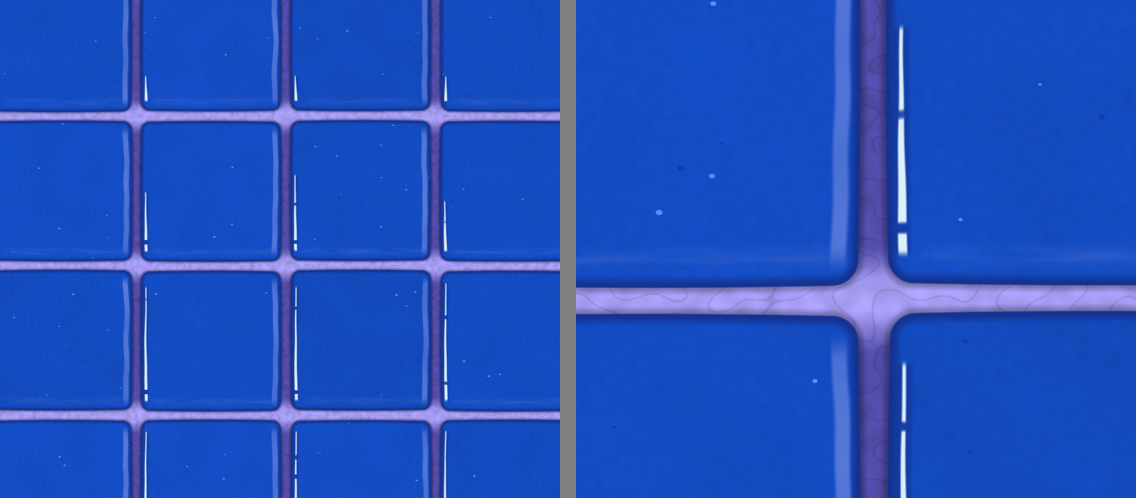
Left, the full canvas; right, a detail of the centre.
A WebGL 2 fragment shader for this texture:

```glsl
#version 300 es
precision highp float;
// Glossy blue square mosaic tiles set in lavender grout, with side glints and specks.

#define TILES_HIGH 3.327              // tile pitches over the canvas height
#define GRID_SHIFT vec2(0.912, 0.551) // first grout crossing, in pitches
#define HALF_TILE 0.471
#define BOW 0.028                     // how far the sides curve in at the corners
#define CORNER 0.055
#define JITTER 0.008
#define SPECK_CELLS 13.0
#define SPECK_CHANCE 0.035

uniform vec2 u_resolution;
out vec4 outColor;

const vec3 GLAZE        = vec3(0.075, 0.295, 0.755);
const vec3 GLAZE_EDGE   = vec3(0.080, 0.180, 0.530);
const vec3 SHEEN        = vec3(0.370, 0.490, 0.860);
const vec3 GLINT        = vec3(0.860, 0.940, 0.980);
const vec3 GROUT        = vec3(0.650, 0.620, 0.960);
const vec3 GROUT_SHADOW = vec3(0.330, 0.300, 0.670);

vec2 hash2(vec2 p) {
    vec3 h = fract(p.xyx * vec3(0.1031, 0.1030, 0.0973));
    h += dot(h, h.yzx + 33.33);
    return fract((h.xx + h.yz) * h.zy);
}

float cornerGradient(vec2 cell, vec2 f, vec2 corner) {
    float angle = 6.2832 * hash2(cell + corner).x;
    return dot(vec2(cos(angle), sin(angle)), f - corner);
}

float gradientNoise(vec2 p) {
    vec2 i = floor(p), f = p - i;
    vec2 u = f * f * f * (f * (f * 6.0 - 15.0) + 10.0);
    float low  = mix(cornerGradient(i, f, vec2(0, 0)), cornerGradient(i, f, vec2(1, 0)), u.x);
    float high = mix(cornerGradient(i, f, vec2(0, 1)), cornerGradient(i, f, vec2(1, 1)), u.x);
    return mix(low, high, u.y);
}

float roundedBox(vec2 p, vec2 halfSize, float radius) {
    vec2 q = abs(p) - halfSize + radius;
    return length(max(q, 0.0)) + min(max(q.x, q.y), 0.0) - radius;
}

// Soft-edged band covering lo..hi
float band(float x, float lo, float hi, float soft) {
    return smoothstep(lo - soft, lo + soft, x) * (1.0 - smoothstep(hi - soft, hi + soft, x));
}

vec3 groutColor(vec2 p, vec2 local, float dist) {
    // Vertical channels lie in shade; the crossings stay bright
    float shade = smoothstep(0.02, 0.13, 0.5 - abs(local.y));
    vec3 color = mix(GROUT, GROUT_SHADOW, shade);
    float fibre = 1.0 - smoothstep(0.0, 0.05, abs(gradientNoise(p * vec2(11.0, 15.0))));
    color *= 1.0 - 0.10 * fibre + 0.12 * gradientNoise(p * 24.0);
    return color * mix(0.72, 1.0, smoothstep(0.0, 0.020, dist));
}

// Sparse bright chips and dark pits in the glaze
vec3 addSpecks(vec3 color, vec2 p, float px) {
    vec2 cell = floor(p * SPECK_CELLS);
    vec2 kind = hash2(cell + 71.0);
    vec2 center = (cell + 0.2 + 0.6 * hash2(cell + 19.0)) / SPECK_CELLS;
    float radius = mix(0.003, 0.008, kind.y);
    float spot = 1.0 - smoothstep(radius - px, radius + px, length((p - center) * vec2(1.0, 1.3)));
    color = mix(color, SHEEN * 1.25, 0.8 * spot * step(kind.x, SPECK_CHANCE));
    return mix(color, GLAZE_EDGE, 0.5 * spot * step(1.0 - SPECK_CHANCE, kind.x));
}

vec3 tileColor(vec2 p, vec2 c, vec2 id, vec2 halfSize, float depth, float px) {
    vec2 rnd = hash2(id + 43.0);
    float cloud = gradientNoise(p * 4.0);
    vec3 color = GLAZE * (1.0 + 0.05 * (rnd.x - 0.5) + 0.04 * cloud + 0.05 * gradientNoise(p * 38.0));
    color = addSpecks(color, p, px);

    // Rounded rim: dark outside, faint glow above the bottom edge
    color = mix(color, GLAZE_EDGE, 0.85 * (1.0 - smoothstep(0.004, 0.030, depth)));
    float above = c.y + halfSize.y;
    float streak = 0.5 + 0.9 * gradientNoise(p * vec2(5.0, 50.0));
    color = mix(color, SHEEN, 0.28 * streak * band(above, 0.045, 0.085, 0.018) * band(c.x, -0.38, 0.42, 0.05));

    // Broad soft reflection down the right side
    float inset = halfSize.x - c.x + 0.012 * gradientNoise(p * vec2(2.0, 5.0));
    float reflection = band(inset, 0.024, 0.058, 0.006) * band(c.y, -0.41, 0.40, 0.035);
    color = mix(color, SHEEN, (0.78 + 0.3 * cloud) * reflection);

    // Narrow glint on the left, longer in the lower rows
    float rise = smoothstep(-0.5, 2.0, id.y + 0.7 * (rnd.y - 0.5));
    float glintTop = 0.06 + mix(0.80, 0.17, rise);
    float x = c.x + halfSize.x - 0.034 - 0.004 * gradientNoise(vec2(id.x * 7.0, p.y * 5.0));
    float width = mix(0.010, 0.004, smoothstep(0.06, glintTop, above));
    float span = band(above, 0.065, glintTop, 0.010);
    float gaps = smoothstep(-0.42, -0.25, gradientNoise(vec2(p.x * 3.0, p.y * 16.0)));
    color = mix(color, GLAZE_EDGE, 0.45 * span * band(x, -0.018, 0.018, 0.006));
    return mix(color, GLINT, span * gaps * band(x, -width, width, max(px, 0.003)));
}

void main() {
    float px = TILES_HIGH / u_resolution.y;
    vec2 p = gl_FragCoord.xy * px - GRID_SHIFT;
    vec2 id = floor(p);
    vec2 local = p - id - 0.5;

    // Each tile sits slightly off the grid
    vec2 c = local - JITTER * (hash2(id + 7.0) - 0.5);
    vec2 halfSize = HALF_TILE - BOW * c.yx * c.yx;
    float dist = roundedBox(c, halfSize, CORNER);

    vec3 grout = groutColor(p, local, dist);
    vec3 tile = tileColor(p, c, id, halfSize, -dist, px);
    outColor = vec4(mix(tile, grout, smoothstep(-px, px, dist)), 1.0);
}
```
